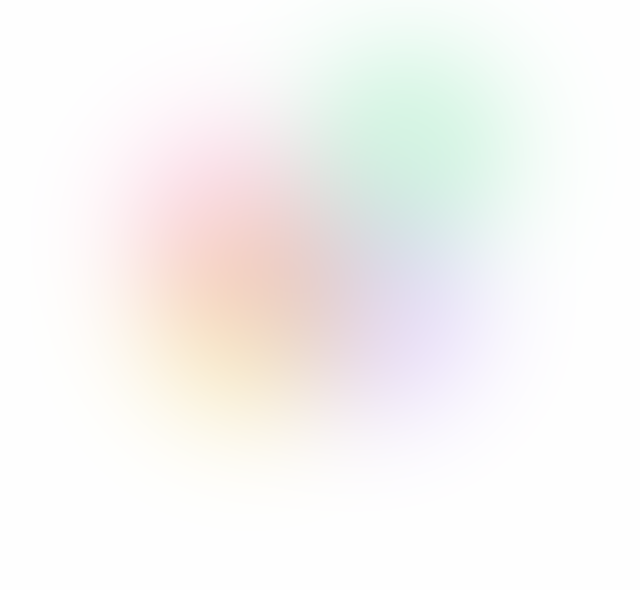
Give the GLSL for this background, as a Shadertoy shader.

```glsl
// Four soft pastel glows (mint, pink, peach, lilac) overlapping on a white ground.

// Positions and radii are in canvas heights, measured from the centre.
const vec2 MINT_POS  = vec2( 0.150,  0.246);
const vec2 PINK_POS  = vec2(-0.154,  0.119);
const vec2 PEACH_POS = vec2(-0.119, -0.037);
const vec2 LILAC_POS = vec2( 0.100, -0.030);

const float WIDE_RADIUS  = 0.205;
const float SMALL_RADIUS = 0.198;
const float FALLOFF      = 2.4;   // above 2.0 flattens the core of each glow

const vec3 PAPER = vec3(0.998);
const vec3 MINT  = vec3(0.840, 0.965, 0.895);
const vec3 PINK  = vec3(0.990, 0.875, 0.940);
const vec3 PEACH = vec3(0.980, 0.945, 0.800);
const vec3 LILAC = vec3(0.920, 0.880, 0.990);

// Translucent tint: full colour at the centre, clear far away.
vec3 glow(vec2 p, vec2 center, float radius, vec3 tint) {
    float density = exp(-pow(length(p - center) / radius, FALLOFF));
    return mix(vec3(1.0), tint, density);
}

void mainImage(out vec4 fragColor, in vec2 fragCoord) {
    vec2 p = (fragCoord - 0.5 * iResolution.xy) / iResolution.y;

    // Layers multiply like stacked sheets of tinted film.
    vec3 color = PAPER;
    color *= glow(p, MINT_POS,  WIDE_RADIUS,  MINT);
    color *= glow(p, PINK_POS,  SMALL_RADIUS, PINK);
    color *= glow(p, PEACH_POS, WIDE_RADIUS,  PEACH);
    color *= glow(p, LILAC_POS, SMALL_RADIUS, LILAC);

    fragColor = vec4(color, 1.0);
}
```
